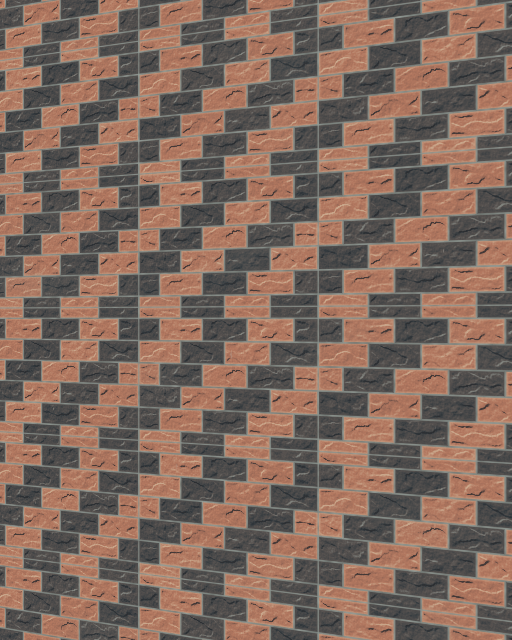
Give the GLSL for this texture, as a Shadertoy shader.

```glsl
const vec3 CLAY_SHADE = vec3(0.55, 0.38, 0.32);
const vec3 CLAY = vec3(0.70, 0.47, 0.375);
const vec3 CLAY_LIT = vec3(0.79, 0.65, 0.54);
const vec3 SLATE_SHADE = vec3(0.19, 0.22, 0.24);
const vec3 SLATE = vec3(0.34, 0.32, 0.31);
const vec3 SLATE_LIT = vec3(0.50, 0.51, 0.49);
const vec3 MORTAR = vec3(0.51, 0.54, 0.52);
const vec3 CREVICE = vec3(0.17, 0.17, 0.18);
const vec2 PANEL = vec2(4.0, 6.0);   // bricks across, courses down

vec2 hash2(vec2 p) {
    p = vec2(dot(p, vec2(127.1, 311.7)), dot(p, vec2(269.5, 183.3)));
    return 2.0 * fract(sin(p) * 43758.5) - 1.0;
}

float noise(vec2 p) {
    vec2 i = floor(p), f = fract(p);
    vec2 w = f * f * f * (f * (f * 6.0 - 15.0) + 10.0);
    vec2 e = vec2(1.0, 0.0);
    float a = dot(hash2(i), f);
    float b = dot(hash2(i + e.xy), f - e.xy);
    float c = dot(hash2(i + e.yx), f - e.yx);
    float d = dot(hash2(i + e.xx), f - e.xx);
    return mix(mix(a, b, w.x), mix(c, d, w.x), w.y);
}

float fbm(vec2 p) {
    float sum = 0.0, amp = 0.5;
    for (int i = 0; i < 4; i++) {
        sum += amp * noise(p);
        p = mat2(1.6, 1.2, -1.2, 1.6) * p + 3.7;
        amp *= 0.5;
    }
    return sum;
}

// Split stone: rough ground with broken ledges
float relief(vec2 p) {
    vec2 warped = p + 0.3 * fbm(p * 2.0);
    float ledge = smoothstep(-0.06, 0.06, noise(warped * vec2(1.1, 1.9)));
    return 0.12 * ledge + 0.25 * fbm(p * 3.0);
}

// Slope towards a light from the upper left
float slopeLight(vec2 p, float reach) {
    return (relief(p) - relief(p + reach * vec2(-0.5, -0.9))) / reach;
}

vec3 ramp(vec3 low, vec3 mid, vec3 high, float t) {
    t = clamp(t, 0.0, 1.0) * 2.0;
    return t < 1.0 ? mix(low, mid, t) : mix(mid, high, t - 1.0);
}

float line(float dist, float halfWidth, float aa) {
    return 1.0 - smoothstep(halfWidth - aa, halfWidth + aa, dist);
}

// Receding wall: x counts bricks, y counts courses downwards
vec2 wallPlane(vec2 uv) {
    float brick = uv.x / (1.0 + 0.29 * uv.x) / 0.0688 + 0.346;
    float course = (0.5026 - uv.y) / (0.0322 * (1.0 + 0.28 * uv.x)) + 0.5;
    return vec2(brick, course);
}

void mainImage(out vec4 fragColor, in vec2 fragCoord) {
    vec2 uv = fragCoord / iResolution.xy;
    vec2 wall = wallPlane(uv);
    vec2 q = wall * vec2(2.0, 1.0);
    float aa = 0.6 / (iResolution.y * 0.0322 * (1.0 + 0.28 * uv.x));

    // Panel, course and brick; courses 0 and 6 are halves of one cut course
    vec2 panel = floor(wall / PANEL);
    vec2 local = mod(wall, PANEL);
    float course = floor(local.y + 0.5);
    float along = local.x - 0.5 * mod(course, 2.0);
    float brick = floor(along);
    float flip = (course == 3.0 || course == 4.0) ? 1.0 : 0.0;
    float isClay = 1.0 - mod(brick + flip, 2.0);

    // Distances to joints and to panel seams, in course heights
    vec2 cell = vec2(fract(along), fract(local.y + 0.5));
    vec2 joint = min(cell, 1.0 - cell) * vec2(2.0, 1.0);
    vec2 seam = min(local, PANEL - local) * vec2(2.0, 1.0);
    float jointDist = min(joint.x, joint.y);
    float seamDist = min(seam.x, seam.y);
    float edgeDist = min(jointDist, seamDist);

    // Relief cast alike in each panel, with small differences in tone
    vec2 id = vec2(brick, course);
    vec2 stone = local * vec2(2.0, 1.0) + 23.0 * hash2(id + 5.3);
    float light = slopeLight(stone, 0.06) * smoothstep(0.02, 0.17, edgeDist);
    float tone = 0.06 * hash2(id + panel * 7.1).x;
    float grain = 0.16 * noise(q * 13.0) + 0.14 * fbm(q * 5.0);
    float rim = 1.0 - smoothstep(0.03, 0.14, edgeDist);
    float t = 0.46 + 0.28 * light + tone + grain;

    vec3 clay = ramp(CLAY_SHADE, CLAY, CLAY_LIT, t + 0.3 * rim);
    vec3 slate = ramp(SLATE_SHADE, SLATE, SLATE_LIT, t - 0.10 + 0.08 * rim);
    vec3 color = mix(slate, clay, isClay);
    color = mix(color, CREVICE, 0.75 * smoothstep(0.6, 2.0, -light));

    // Weathering: broad grey bloom and sparse pale runs
    float bloom = smoothstep(0.0, 0.6, fbm(q * vec2(0.17, 0.3) + 4.0));
    color = mix(color, MORTAR, 0.18 * bloom);
    float runs = smoothstep(0.42, 0.58, noise(q * vec2(8.0, 2.2)));
    runs *= smoothstep(0.15, 0.4, noise(q * 0.55 + 9.0));
    color = mix(color, vec3(0.72, 0.70, 0.66), 0.6 * runs);

    // Mortar joints and thinner panel seams
    vec3 mortar = MORTAR * (1.0 + 0.25 * noise(q * 3.0));
    color = mix(color, mortar, 0.9 * line(jointDist, 0.035, aa));
    color = mix(color, mortar * 1.06, 0.8 * line(seamDist, 0.028, aa));
    fragColor = vec4(color, 1.0);
}
```
